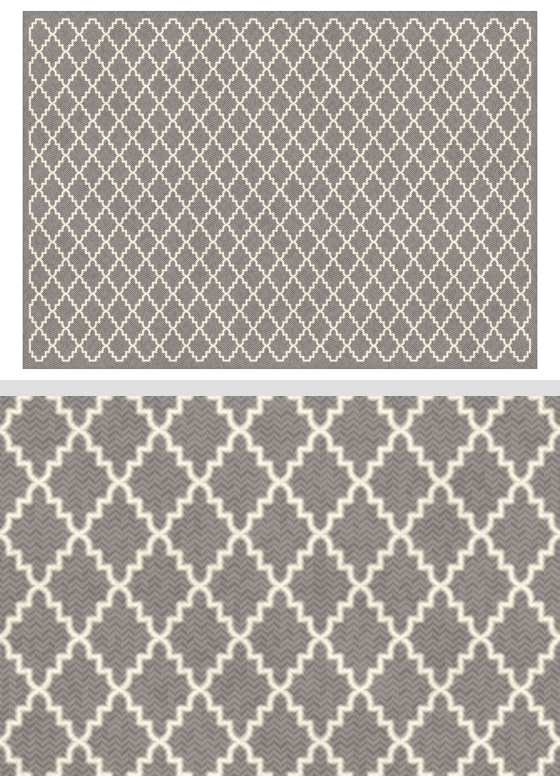
Top: the whole. Bottom: its middle third, enlarged.
A WebGL 2 fragment shader for this pattern:

```glsl
#version 300 es
precision highp float;

uniform vec2 u_resolution;
out vec4 outColor;

const vec3 PAPER = vec3(1.0);
const vec3 GREY_LIGHT = vec3(0.605, 0.585, 0.565);
const vec3 GREY_DARK = vec3(0.46, 0.44, 0.42);
const vec3 CREAM = vec3(1.0, 0.97, 0.90);
const vec3 CREAM_WORN = vec3(0.89, 0.85, 0.78);

// Lengths are fractions of the canvas height
const vec2 RUG_HALF = vec2(0.677, 0.471);
const vec2 FIELD_HALF = vec2(0.658, 0.449);
const vec2 REPEATS = vec2(19.0, 10.0);
const vec2 TRIM = vec2(0.68, 0.86); // part of an outer medallion kept
const float LINE_HALF = 0.0026;
const float YARN_BLUR = 0.0024;
const float THREAD = 0.0058;

float hash(vec2 p) {
    vec3 q = fract(vec3(p.xyx) * 0.1031);
    q += dot(q, q.yzx + 33.33);
    return fract((q.x + q.y) * q.z);
}

float noise(vec2 p) {
    vec2 i = floor(p);
    vec2 f = fract(p);
    f = f * f * (3.0 - 2.0 * f);
    float low = mix(hash(i), hash(i + vec2(1.0, 0.0)), f.x);
    float high = mix(hash(i + vec2(0.0, 1.0)), hash(i + 1.0), f.x);
    return mix(low, high, f.y);
}

float boxDistance(vec2 p, vec2 halfSize) {
    vec2 d = abs(p) - halfSize;
    return length(max(d, 0.0)) + min(max(d.x, d.y), 0.0);
}

float segmentDistance(vec2 p, vec2 a, vec2 b) {
    vec2 ab = b - a;
    float t = clamp(dot(p - a, ab) / dot(ab, ab), 0.0, 1.0);
    return length(p - a - ab * t);
}

float fill(float d, float softness) {
    return 1.0 - smoothstep(-softness, softness, d);
}

// Stepped outline in one quarter of a medallion, with curved necks
float outlineDistance(vec2 quarter, vec2 halfCell) {
    vec2 corners[12] = vec2[12](
        vec2(1.0, 0.0), vec2(0.87, 0.06), vec2(0.78, 0.14), vec2(0.75, 0.24),
        vec2(0.75, 0.36), vec2(0.50, 0.36), vec2(0.50, 0.64), vec2(0.25, 0.64),
        vec2(0.25, 0.76), vec2(0.22, 0.86), vec2(0.13, 0.94), vec2(0.0, 1.0));
    vec2 p = quarter * halfCell;
    float d = 1.0;
    for (int i = 0; i < 11; i++) {
        d = min(d, segmentDistance(p, corners[i] * halfCell, corners[i + 1] * halfCell));
    }
    return d;
}

float latticeDistance(vec2 p, vec2 fieldHalf, vec2 repeats, vec2 trim) {
    vec2 cell = 2.0 * fieldHalf / (repeats - 1.0 + trim);
    vec2 g = (p + fieldHalf) / cell - 0.5 * trim;
    vec2 quarter = 2.0 * abs(g - round(g));
    float edge = boxDistance(p, fieldHalf);
    float d = max(outlineDistance(quarter, 0.5 * cell), edge) - LINE_HALF;
    // Caps close the outer medallions only
    float gap = min(quarter.x - 0.22, quarter.y - 0.36) * 0.5 * cell.x;
    return min(d, max(abs(edge) - LINE_HALF, gap));
}

// Slanted threads that turn direction in each column
float weave(vec2 p, float size) {
    vec2 g = p / size;
    float column = floor(g.x);
    float slant = mod(column, 2.0) * 2.0 - 1.0;
    float row = g.y + slant * fract(g.x) * 0.8;
    float rib = abs(fract(row) - 0.5) * 2.0;
    float grain = hash(vec2(column, floor(row)) + 400.0);
    return 0.6 * smoothstep(0.05, 0.7, rib) + 0.4 * grain;
}

void main() {
    float pixel = 1.0 / u_resolution.y;
    vec2 p = (gl_FragCoord.xy - 0.5 * u_resolution) * pixel;

    // Woven ground with faint wear
    float thread = weave(p, THREAD);
    float wear = noise(p * 14.0 + 50.0);
    float shade = clamp(thread * 1.05 + (wear - 0.5) * 0.2 + 0.07, 0.0, 1.0);
    vec3 ground = mix(GREY_DARK, GREY_LIGHT, shade);

    // Cream lattice, its edges blurred by the yarn
    float d = latticeDistance(p, FIELD_HALF, REPEATS, TRIM);
    float lattice = fill(d, max(YARN_BLUR, 0.7 * pixel));
    vec3 yarn = mix(CREAM_WORN, CREAM, clamp(0.3 + 0.6 * thread + 0.3 * wear, 0.0, 1.0));
    vec3 rug = mix(ground, yarn, lattice);

    // Bound edge
    float edge = boxDistance(p, RUG_HALF);
    rug *= 1.0 - 0.12 * smoothstep(-0.006, -0.001, edge);

    outColor = vec4(mix(PAPER, rug, fill(edge, 0.8 * pixel)), 1.0);
}
```
